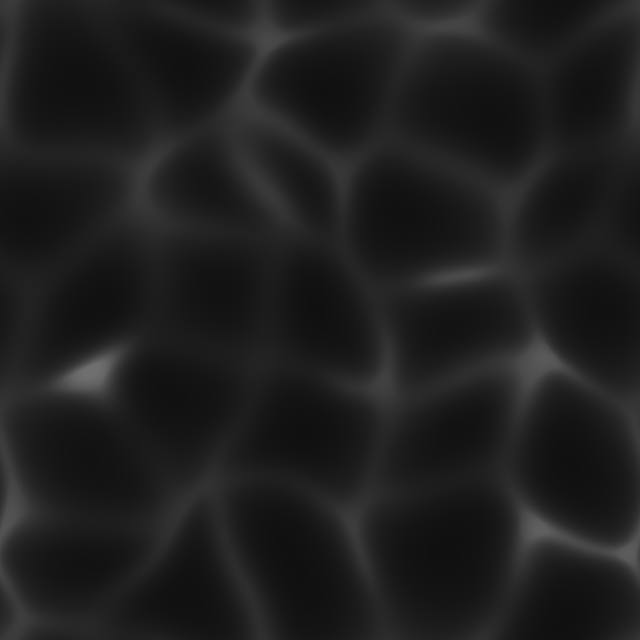
This texture is drawn by a three.js fragment shader. Its source:

```glsl
// Dim, blurred caustic web: soft grey ridges around dark rounded cells.
// Gaussian weights of jittered cell centres give a smooth Voronoi blend;
// slow noise bends the ridges and makes some glow while others fade.
varying vec2 vUv;

const float CELLS = 5.0;          // cells across the canvas
const float JITTER = 0.72;        // scatter of the cell centres
const float FALLOFF = 6.8;        // higher gives narrower ridges
const float GLOW_SCALE = 7.0;     // glow patches across the canvas
const float BEND = 0.2;           // ridge bending, in cells

const float CELL_GREY = 0.062;
const float SLOPE_GREY = 0.14;
const float RIDGE_GREY = 0.055;
const float GLOW_GREY = 0.2;
const float CREST_GREY = 0.2;

vec2 hash22(vec2 p) {
  vec3 q = fract(vec3(p.xyx) * vec3(0.1031, 0.1030, 0.0973));
  q += dot(q, q.yzx + 33.33);
  return fract((q.xx + q.yz) * q.zy);
}

// Tiling value noise with two independent channels
vec2 noise2(vec2 uv, float period, float seed) {
  vec2 p = uv * period;
  vec2 cell = floor(p);
  vec2 f = fract(p);
  f = f * f * f * (f * (f * 6.0 - 15.0) + 10.0);
  vec2 a = hash22(mod(cell, period) + seed);
  vec2 b = hash22(mod(cell + vec2(1.0, 0.0), period) + seed);
  vec2 c = hash22(mod(cell + vec2(0.0, 1.0), period) + seed);
  vec2 d = hash22(mod(cell + 1.0, period) + seed);
  return mix(mix(a, b, f.x), mix(c, d, f.x), f.y);
}

// x: softened squared distance to the nearest centre
// y: ridge strength, 0 inside a cell and rising where cells meet
vec2 softCells(vec2 p, float period, float falloff, float seed) {
  vec2 base = floor(p);
  float total = 0.0;
  float squares = 0.0;
  for (int j = -2; j <= 2; j++) {
    for (int i = -2; i <= 2; i++) {
      vec2 cell = base + vec2(float(i), float(j));
      vec2 offset = hash22(mod(cell, period) + seed) - 0.5;
      vec2 toCentre = cell + 0.5 + JITTER * offset - p;
      float weight = exp(-falloff * dot(toCentre, toCentre));
      total += weight;
      squares += weight * weight;
    }
  }
  float distanceSq = max(-log(total) / falloff, 0.0);
  return vec2(distanceSq, 1.0 - squares / (total * total));
}

void main() {
  // Bend the domain so that the ridges curve
  vec2 bend = noise2(vUv, CELLS, 71.0) - 0.5;
  vec2 p = vUv * CELLS + 2.0 * BEND * bend;
  vec2 web = softCells(p, CELLS, FALLOFF, 17.0);

  // Uneven light along the ridges, with a few narrow bright crests
  float light = noise2(vUv, GLOW_SCALE, 43.0).x;
  float glow = light * light;
  float crest = pow(min(web.y * 1.7, 1.0), 4.0) * glow * glow;

  float grey = CELL_GREY + SLOPE_GREY * web.x;
  grey += web.y * (RIDGE_GREY + GLOW_GREY * glow);
  grey += CREST_GREY * crest;
  gl_FragColor = vec4(vec3(grey), 1.0);
}
```
